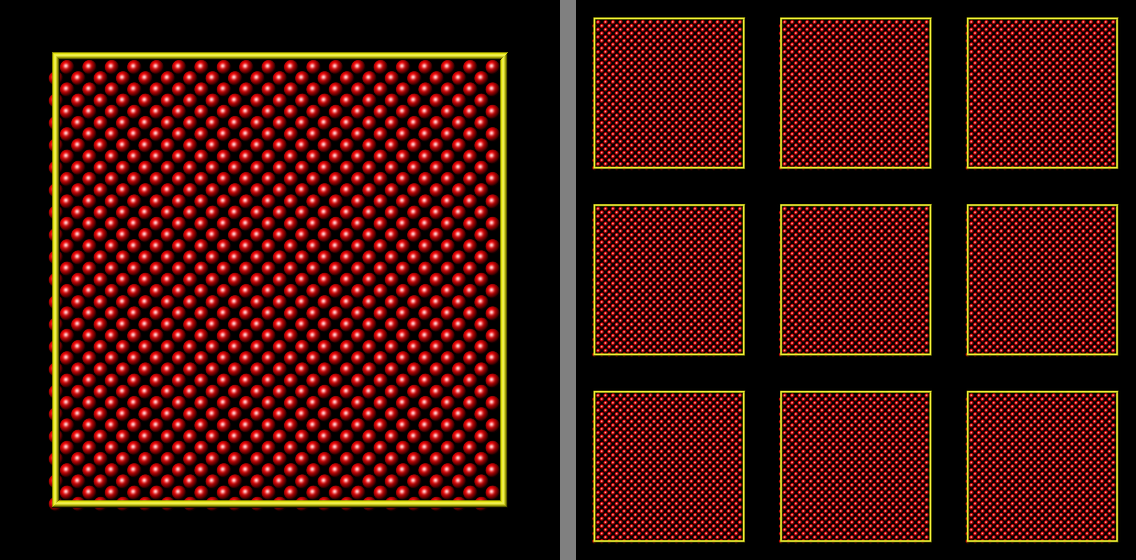
Left, the tile; right, the same tile 3 across and 3 down.
Reproduce this pattern procedurally as a Shadertoy shader.

```glsl
// Coverage of a shape from its signed distance, one pixel wide
float cover(float dist) {
    float pixel = 1.0 / min(iResolution.x, iResolution.y);
    return 1.0 - smoothstep(-0.6 * pixel, 0.6 * pixel, dist);
}

// Glossy plastic lit from the upper left
vec3 shade(vec3 normal, vec3 base, float gloss) {
    vec3 light = normalize(vec3(-1.0, 1.0, 2.5));
    vec3 halfway = normalize(light + vec3(0.0, 0.0, 1.0));
    float diffuse = pow(max(dot(normal, light), 0.0), 1.25);
    float specular = pow(max(dot(normal, halfway), 0.0), 19.0);
    return mix(base * (0.04 + 0.96 * diffuse), vec3(1.0), gloss * specular);
}

// Ball at a lattice site, limited to a 20 by 20 block of cells
vec3 addBall(vec3 color, vec2 cell, vec2 site) {
    if (any(lessThan(site, vec2(0.0))) || any(greaterThan(site, vec2(19.6)))) return color;
    float radius = 0.328;
    vec2 slope = (cell - site) / radius;
    float r = length(slope);
    vec3 normal = normalize(vec3(slope, sqrt(max(1.0 - r * r, 0.0))));
    vec3 ball = shade(normal, vec3(0.97, 0.01, 0.015), 0.8);
    return mix(color, ball, cover((r - 1.0) * radius * 0.04));
}

// Square frame of round bars with mitred corners
vec3 addFrame(vec3 color, vec2 p) {
    float radius = 0.0068;
    vec2 c = p - 0.5;
    vec2 a = abs(c);
    vec2 outward = a.x > a.y ? vec2(sign(c.x), 0.0) : vec2(0.0, sign(c.y));
    float offset = max(a.x, a.y) - 0.4;
    float t = clamp(offset / radius, -1.0, 1.0);
    vec3 normal = vec3(outward * t, sqrt(1.0 - t * t));
    vec3 bar = shade(normal, vec3(1.0, 1.0, 0.03), 0.45);
    return mix(color, bar, cover(abs(offset) - radius));
}

void mainImage(out vec4 fragColor, in vec2 fragCoord) {
    vec2 p = fragCoord / iResolution.xy;
    vec2 cell = (p - 0.1) / 0.04;

    // Centred lattice: cell corners, then cell centres
    vec3 color = vec3(0.0);
    color = addBall(color, cell, floor(cell + 0.5));
    color = addBall(color, cell, floor(cell) + 0.5);

    fragColor = vec4(addFrame(color, p), 1.0);
}
```
